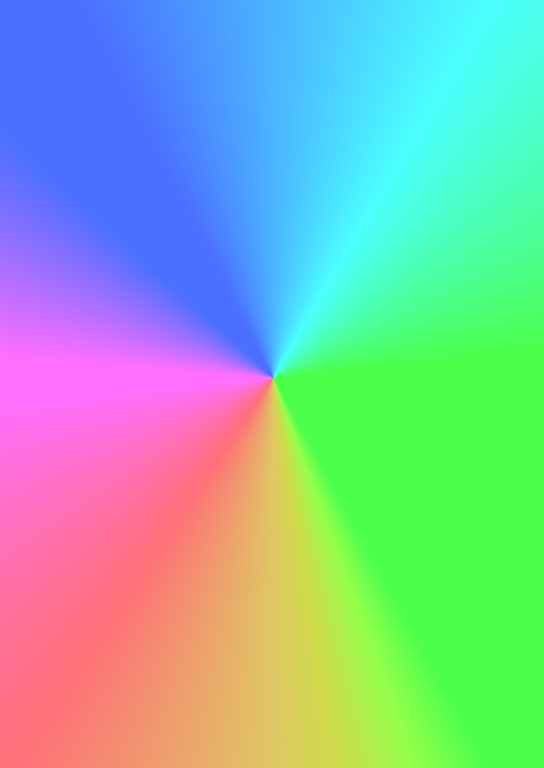
This background is drawn by a Shadertoy shader. Its source:

```glsl
// A conic colour wheel: soft rays of colour fan out from a point near the centre.
// The heading of each pixel around that point is run through a chain of linear
// ramps, each one blending from the colour so far to the next colour stop.

const float TAU = 6.2831853;
const vec2 HUB = vec2(0.502, 0.508);

const vec3 GREEN   = vec3(0.295, 1.00, 0.295);
const vec3 CYAN    = vec3(0.295, 1.00, 1.00);
const vec3 BLUE    = vec3(0.295, 0.44, 1.00);
const vec3 MAGENTA = vec3(1.00, 0.435, 1.00);
const vec3 CORAL   = vec3(1.00, 0.44, 0.47);
const vec3 SAND    = vec3(0.875, 0.78, 0.39);
const vec3 OLIVE   = vec3(0.81, 0.86, 0.29);
const vec3 LIME    = vec3(0.58, 1.00, 0.295);

// Counter-clockwise heading in degrees, 0 to 360, starting at the right
float headingDegrees(vec2 offset) {
    return mod(degrees(atan(offset.y, offset.x)), 360.0);
}

// Blend to the next colour between two headings
vec3 rampTo(vec3 base, vec3 next, float heading, float from, float to) {
    return mix(base, next, clamp((heading - from) / (to - from), 0.0, 1.0));
}

// Colour of the wheel at a heading; equal neighbours make flat sectors
vec3 wheelColor(float heading) {
    const int STOPS = 11;
    float angles[STOPS] = float[](5.5, 60.0, 117.0, 137.6, 176.0, 185.0,
                                  236.0, 270.0, 279.5, 290.0, 299.2);
    vec3 colors[STOPS] = vec3[](GREEN, CYAN, BLUE, BLUE, MAGENTA, MAGENTA,
                                CORAL, SAND, OLIVE, LIME, GREEN);
    vec3 color = colors[0];
    for (int i = 1; i < STOPS; i++) {
        color = rampTo(color, colors[i], heading, angles[i - 1], angles[i]);
    }
    return color;
}

// Average four nearby samples so the rays stay smooth at the hub
vec3 smoothWheel(vec2 offset, float pixel) {
    vec3 total = vec3(0.0);
    for (int i = 0; i < 4; i++) {
        float turn = TAU * (float(i) + 0.5) / 4.0;
        vec2 jitter = 0.35 * pixel * vec2(cos(turn), sin(turn));
        total += wheelColor(headingDegrees(offset + jitter));
    }
    return total / 4.0;
}

void mainImage(out vec4 fragColor, in vec2 fragCoord) {
    // Offset from the hub, in canvas heights
    vec2 offset = (fragCoord - HUB * iResolution.xy) / iResolution.y;
    fragColor = vec4(smoothWheel(offset, 1.0 / iResolution.y), 1.0);
}
```
